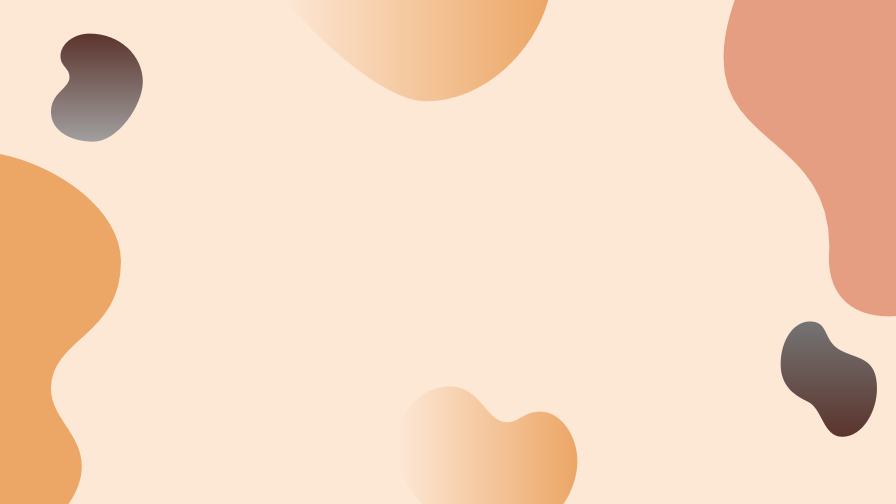
Reproduce this background procedurally as a WebGL 2 fragment shader.

```glsl
#version 300 es
precision highp float;
// Flat cream backdrop with six soft organic blobs, some filled by gradients.
// Each outline is a closed path of cubic curves; walking along it yields a
// signed distance, which gives every blob a smooth edge at any size.

#define GRID vec2(160.0, 90.0)
#define CURVE_STEPS 16
#define CREAM vec3(0.992, 0.910, 0.840)
#define ORANGE vec3(0.925, 0.652, 0.398)
#define CORAL vec3(0.900, 0.620, 0.510)
#define BROWN vec3(0.355, 0.205, 0.175)
#define LIGHT_GREY vec3(0.630, 0.625, 0.625)
#define MID_GREY vec3(0.455, 0.455, 0.455)

uniform vec2 u_resolution;
out vec4 fragColor;

// Path state: sampled position, pen, squared distance and inside/outside sign
vec2 p, pen;
float nearest, side;

void start(float x, float y) {
  pen = vec2(x, y);
  nearest = 1e9;
  side = 1.0;
}

// Straight edge: keep the nearest distance and flip the sign on a crossing
void lineTo(vec2 b) {
  vec2 e = b - pen, w = p - pen;
  vec2 gap = w - e * clamp(dot(w, e) / max(dot(e, e), 1e-8), 0.0, 1.0);
  nearest = min(nearest, dot(gap, gap));
  bool above = p.y >= pen.y;
  if (above != (p.y >= b.y) && (e.x * w.y > e.y * w.x) == (e.y > 0.0)) side = -side;
  pen = b;
}

void lineTo(float x, float y) { lineTo(vec2(x, y)); }

// Cubic curve from the pen through two handles to an end point
void curveTo(float hx, float hy, float kx, float ky, float x, float y) {
  vec2 a = pen, h = vec2(hx, hy), k = vec2(kx, ky), b = vec2(x, y);
  for (int i = 1; i <= CURVE_STEPS; i++) {
    float t = float(i) / float(CURVE_STEPS), s = 1.0 - t;
    lineTo(s * s * s * a + 3.0 * s * t * (s * h + t * k) + t * t * t * b);
  }
}

// Paint the finished path over the colour below
void fill(inout vec3 color, vec3 paint) {
  float unitsPerPixel = GRID.y / u_resolution.y;
  float d = side * sqrt(nearest) / unitsPerPixel;
  color = mix(color, paint, clamp(0.5 - d, 0.0, 1.0));
}

// Linear blend of two colours as v runs between two positions
vec3 ramp(vec3 a, vec3 b, float from, float to, float v) {
  return mix(a, b, clamp((v - from) / (to - from), 0.0, 1.0));
}

void main() {
  p = gl_FragCoord.xy / u_resolution * GRID;
  vec3 color = CREAM;

  // Orange wave on the left border
  start(-5.0, 63.0);
  lineTo(0.0, 62.5);
  curveTo(10.4, 60.4, 21.6, 52.5, 21.6, 43.3);
  curveTo(21.6, 30.0, 9.1, 29.6, 9.1, 20.6);
  curveTo(9.1, 15.4, 14.6, 12.5, 14.6, 6.7);
  curveTo(14.6, 4.2, 13.5, 1.7, 12.0, -0.3);
  lineTo(10.0, -5.0);
  lineTo(-5.0, -5.0);
  lineTo(-5.0, 63.0);
  fill(color, ORANGE);

  // Faded drop hanging from the top
  start(51.0, 90.0);
  curveTo(56.2, 83.3, 68.7, 71.9, 76.0, 71.9);
  curveTo(86.5, 71.9, 95.4, 80.8, 97.9, 90.0);
  lineTo(98.5, 95.0);
  lineTo(48.0, 95.0);
  lineTo(51.0, 90.0);
  fill(color, ramp(CREAM, ORANGE, 50.0, 98.0, p.x));

  // Coral sweep in the upper right corner
  start(131.2, 90.0);
  curveTo(130.0, 86.5, 129.2, 83.1, 129.2, 79.6);
  curveTo(129.2, 64.0, 148.1, 65.0, 148.1, 45.8);
  curveTo(147.3, 37.9, 151.5, 33.5, 158.8, 33.5);
  lineTo(165.0, 33.8);
  lineTo(165.0, 95.0);
  lineTo(133.0, 95.0);
  lineTo(131.2, 90.0);
  fill(color, CORAL);

  // Faded double hump at the bottom
  start(75.4, 0.0);
  curveTo(71.9, 3.5, 70.6, 8.1, 70.9, 11.2);
  curveTo(71.2, 16.7, 75.4, 21.0, 80.2, 21.0);
  curveTo(86.0, 21.0, 86.7, 14.6, 90.6, 14.6);
  curveTo(92.7, 14.6, 93.5, 16.5, 96.5, 16.5);
  curveTo(100.2, 16.5, 103.1, 12.1, 103.1, 7.7);
  curveTo(103.1, 5.0, 102.1, 2.1, 100.6, 0.0);
  lineTo(98.0, -5.0);
  lineTo(78.0, -5.0);
  lineTo(75.4, 0.0);
  fill(color, ramp(CREAM, ORANGE, 70.8, 103.1, p.x));

  // Brown to grey bean, upper left
  start(16.0, 84.0);
  curveTo(13.1, 84.0, 10.8, 82.1, 10.8, 80.0);
  curveTo(10.8, 78.1, 12.4, 77.9, 12.4, 76.2);
  curveTo(12.4, 74.2, 9.1, 73.5, 9.1, 70.0);
  curveTo(9.1, 66.7, 12.5, 64.7, 16.7, 64.7);
  curveTo(21.0, 64.7, 25.5, 71.2, 25.5, 75.4);
  curveTo(25.5, 80.0, 21.5, 84.0, 16.0, 84.0);
  fill(color, ramp(LIGHT_GREY, BROWN, 64.7, 84.0, p.y));

  // Grey to brown bean, lower right
  start(144.6, 32.6);
  curveTo(148.1, 32.6, 146.9, 29.2, 150.0, 27.5);
  curveTo(153.1, 25.8, 156.6, 26.3, 156.6, 20.6);
  curveTo(156.6, 16.5, 154.0, 12.0, 150.4, 12.0);
  curveTo(146.9, 12.0, 146.9, 17.1, 144.2, 18.3);
  curveTo(141.9, 19.4, 139.4, 21.0, 139.4, 25.0);
  curveTo(139.4, 29.2, 141.7, 32.6, 144.6, 32.6);
  fill(color, ramp(BROWN, MID_GREY, 12.0, 32.6, p.y));

  fragColor = vec4(color, 1.0);
}
```
